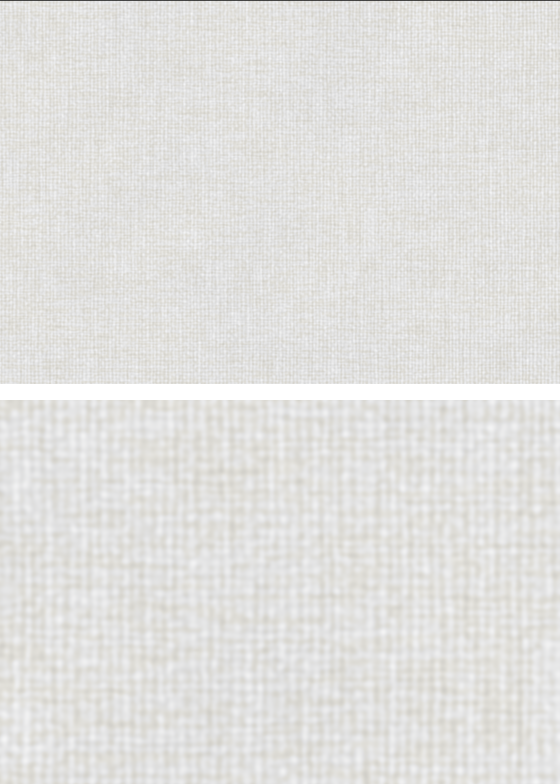
Top, the full canvas; bottom, a detail of the centre.
Write a Shadertoy shader that draws this texture.

```glsl
vec2 gradientAt(vec2 cell) {
    vec3 p = fract(cell.xyx * vec3(0.1031, 0.1030, 0.0973));
    p += dot(p, p.yzx + 33.33);
    float angle = 6.2832 * fract((p.x + p.y) * p.z);
    return vec2(cos(angle), sin(angle));
}

float gradientNoise(vec2 p) {
    vec2 cell = floor(p), f = fract(p);
    vec2 u = f * f * f * (f * (f * 6.0 - 15.0) + 10.0);
    float a = dot(gradientAt(cell), f);
    float b = dot(gradientAt(cell + vec2(1, 0)), f - vec2(1, 0));
    float c = dot(gradientAt(cell + vec2(0, 1)), f - vec2(0, 1));
    float d = dot(gradientAt(cell + vec2(1, 1)), f - vec2(1, 1));
    return mix(mix(a, b, u.x), mix(c, d, u.x), u.y);
}

// Grid of upright and crosswise threads with slightly uneven spacing
float weave(vec2 uv) {
    vec2 thread = uv * vec2(104.0, 110.0);
    thread.x += 0.4 * gradientNoise(uv * vec2(30.0, 5.0)) + 0.15 * gradientNoise(uv * 45.0);
    thread.y += 0.6 * gradientNoise(uv * vec2(5.0, 30.0) + 17.0) + 0.3 * gradientNoise(uv * 50.0 + 9.0);
    vec2 ridge = cos(6.2832 * thread);
    vec2 crossing = cos(3.1416 * thread);
    float upright = 0.019 + 0.005 * smoothstep(0.6, 1.4, uv.x);
    return upright * ridge.x + 0.011 * ridge.y + 0.007 * crossing.x * crossing.y;
}

void mainImage(out vec4 fragColor, in vec2 fragCoord) {
    vec2 uv = fragCoord / iResolution.y;

    // Fibre irregularities: long slubs, upright streaks and fine grain
    float slub = gradientNoise(uv * vec2(17.0, 100.0) + 41.0)
               + 0.5 * gradientNoise(uv * vec2(5.0, 55.0) + 73.0);
    float streak = gradientNoise(uv * vec2(105.0, 9.0) + 29.0);
    float grain = gradientNoise(uv * vec2(95.0, 110.0) + 5.0)
                + 0.6 * gradientNoise(uv * vec2(170.0, 160.0) + 61.0);
    float patches = gradientNoise(uv * vec2(4.0, 6.0) + 13.0);

    float tone = 0.881 + weave(uv) + 0.026 * slub + 0.028 * streak
               + 0.042 * grain + 0.008 * patches;

    // Rare darker flecks in the yarn
    tone -= 0.05 * smoothstep(0.58, 0.75, gradientNoise(uv * vec2(45.0, 70.0) + 97.0));

    // Beige shows in the gaps and slubs, mostly toward the sides
    float sides = abs(uv.x - 0.75) - 0.35;
    float beige = smoothstep(-0.25, 0.3, 8.0 * (0.878 - tone) - 0.3 * slub
                + 0.25 * patches + 0.12 * sides
                + 0.25 * gradientNoise(uv * vec2(50.0, 75.0) + 19.0));
    vec3 color = vec3(tone) + mix(vec3(-0.001, 0.0, 0.002), vec3(0.008, 0.001, -0.023), beige);

    // Thin dark border along the top
    float topDistance = 1.0 - uv.y;
    float softness = 0.5 / iResolution.y;
    color *= smoothstep(0.00165 - softness, 0.00165 + softness, topDistance);

    fragColor = vec4(clamp(color, 0.0, 1.0), 1.0);
}
```
